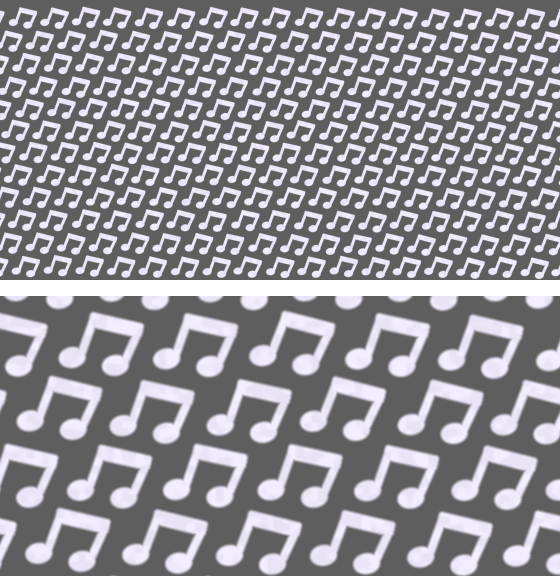
Top, the full canvas; bottom, a detail of the centre.
This pattern is drawn by a WebGL 2 fragment shader. Its source:

```glsl
#version 300 es
precision highp float;
// Staggered rows of tilted pale music notes on a flat grey ground.

uniform vec2 u_resolution;
out vec4 outColor;

// Layout, in units of 1/384 of the canvas height
const float CANVAS_HEIGHT = 384.0;
const float ROWS = 12.0;
const vec2 PITCH = vec2(43.6, 30.8);
const vec2 FIRST_NOTE = vec2(31.5, 25.0);  // from the top left
const float ROW_SHIFT = -19.4;             // sideways step per row
const float ROW_WAVE = 1.2;                // uneven row spacing
const float DRIFT = 0.003;                 // rows sink to the right
const float JITTER = 0.9;
const float TURN = 0.025;                  // random turn in radians

// Note
const float STEM_RADIUS = 2.0;
const vec2 HEAD_RADII = vec2(6.2, 4.8);
const float HEAD_TILT = 0.15;
const vec2 BEAM_HALF = vec2(12.6, 3.5);
const float BEAM_TILT = -0.235;
const float BEAM_ROUND = 1.6;
const float EDGE_SOFTNESS = 1.0;

// Colours
const vec3 GROUND = vec3(0.37);
const vec3 LILAC = vec3(0.91, 0.89, 0.96);
const vec3 PALE_LILAC = vec3(0.95, 0.93, 1.0);

float hash(vec2 p) {
  vec3 q = fract(vec3(p.xyx) * 0.1031);
  q += dot(q, q.yzx + 33.33);
  return fract((q.x + q.y) * q.z);
}

float noise(vec2 p) {
  vec2 i = floor(p), f = fract(p);
  f = f * f * (3.0 - 2.0 * f);
  return mix(mix(hash(i), hash(i + vec2(1, 0)), f.x),
             mix(hash(i + vec2(0, 1)), hash(i + vec2(1, 1)), f.x), f.y);
}

vec2 rotate(vec2 p, float angle) {
  float c = cos(angle), s = sin(angle);
  return vec2(c * p.x - s * p.y, s * p.x + c * p.y);
}

float capsule(vec2 p, vec2 a, vec2 b, float radius) {
  vec2 pa = p - a, ba = b - a;
  return length(pa - ba * clamp(dot(pa, ba) / dot(ba, ba), 0.0, 1.0)) - radius;
}

float roundBox(vec2 p, vec2 halfSize, float radius) {
  vec2 q = abs(p) - halfSize + radius;
  return length(max(q, 0.0)) + min(max(q.x, q.y), 0.0) - radius;
}

float noteHead(vec2 p) {
  vec2 q = rotate(p, -HEAD_TILT) / HEAD_RADII;
  float k = length(q);
  return k * (k - 1.0) / max(length(q / HEAD_RADII), 1e-4);
}

// Two heads, two leaning stems and a thick beam
float noteDistance(vec2 p) {
  float d = roundBox(rotate(p - vec2(6.0, 8.6), -BEAM_TILT), BEAM_HALF, BEAM_ROUND);
  d = min(d, capsule(p, vec2(-10.2, -5.0), vec2(-4.6, 10.0), STEM_RADIUS));
  d = min(d, capsule(p, vec2(9.7, -8.5), vec2(16.4, 6.0), STEM_RADIUS));
  d = min(d, noteHead(p - vec2(-14.1, -6.0)));
  return min(d, noteHead(p - vec2(5.6, -9.8)));
}

void main() {
  float unitsPerPixel = CANVAS_HEIGHT / u_resolution.y;
  vec2 p = gl_FragCoord.xy * unitsPerPixel;
  float depth = CANVAS_HEIGHT - p.y;

  // Nearest note among the neighbouring cells
  float nearestRow = floor((depth - DRIFT * p.x - FIRST_NOTE.y) / PITCH.y + 0.5);
  float d = 1e3;
  for (int j = -1; j <= 1; j++) {
    float row = nearestRow + float(j);
    if (row < 0.0 || row >= ROWS) continue;
    float startX = FIRST_NOTE.x + ROW_SHIFT * row;
    float column = floor((p.x - startX) / PITCH.x + 0.5);
    for (int i = -1; i <= 1; i++) {
      vec2 cell = vec2(column + float(i), row) + 40.0;
      vec2 center = vec2(startX + (column + float(i)) * PITCH.x,
                         FIRST_NOTE.y + row * PITCH.y + ROW_WAVE * sin(0.75 * (row - 1.0)));
      center.y += DRIFT * center.x;
      center += JITTER * (2.0 * vec2(hash(cell), hash(cell + 71.3)) - 1.0);
      vec2 local = vec2(p.x - center.x, center.y - depth);
      float turn = TURN * (2.0 * hash(cell + 17.7) - 1.0);
      d = min(d, noteDistance(rotate(local, turn)));
    }
  }

  // Faintly mottled fill with soft edges
  vec3 fill = mix(LILAC, PALE_LILAC, smoothstep(0.25, 0.75, noise(p * 0.3)));
  float edge = max(EDGE_SOFTNESS, 0.75 * unitsPerPixel);
  float coverage = 1.0 - smoothstep(-edge, edge, d);
  outColor = vec4(mix(GROUND, fill, coverage), 1.0);
}
```
